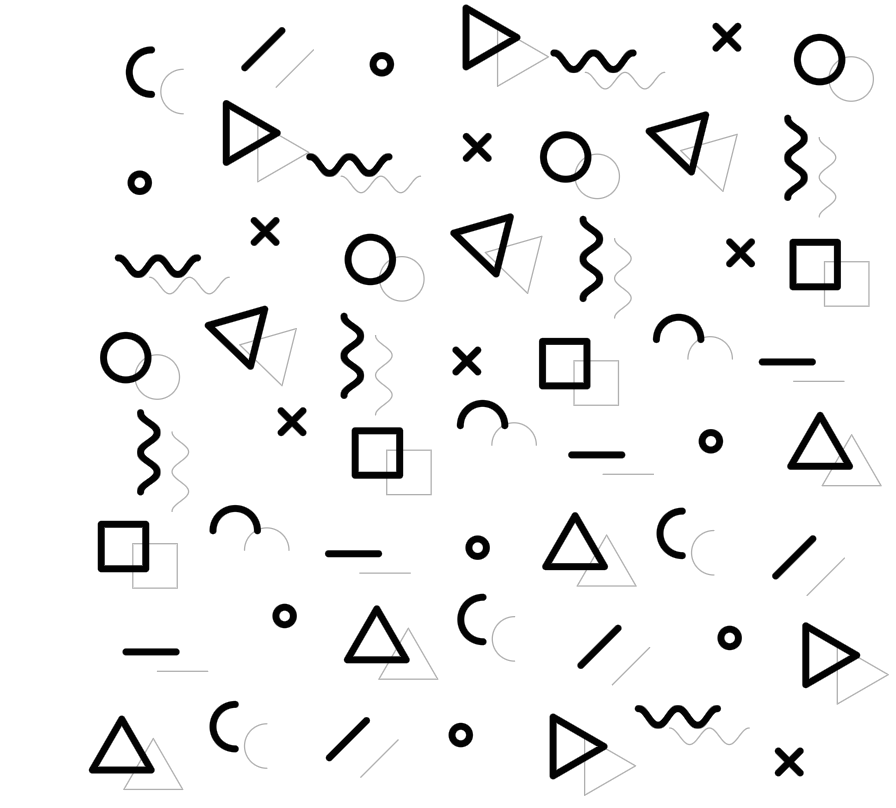
Reproduce this pattern procedurally as a WebGL 1 fragment shader.

```glsl
precision highp float;
// Scattered line-art shapes on white, each large one with a thin grey echo.
// A jittered grid picks one of fifteen shape slots per cell; every shape is
// an unsigned distance to its centre line, which is then stroked.
uniform vec2 u_resolution;

const vec3 PAPER = vec3(1.0);
const vec3 INK = vec3(0.01);
const vec3 ECHO = vec3(0.69);

// All lengths are fractions of the canvas height.
const vec2 GRID_ORIGIN = vec2(0.125, 0.02);
const vec2 GRID_COUNT = vec2(7.0, 8.0);
const vec2 CELL_SIZE = vec2(0.137, 0.12);
const vec2 ECHO_OFFSET = vec2(0.039, -0.024);
const float INK_HALF_WIDTH = 0.0043;
const float ECHO_HALF_WIDTH = 0.0008;
const float RADIUS = 0.0275;
const float FIRST_SMALL_KIND = 11.0;
const float FAR = 1.0;
const float TAU = 6.2831853;

vec2 hash2(vec2 p) {
  vec2 q = vec2(dot(p, vec2(127.1, 311.7)), dot(p, vec2(269.5, 183.3)));
  return fract(sin(q) * 43758.545);
}

vec2 quarterTurn(vec2 p) {
  return vec2(p.y, -p.x);
}

float segment(vec2 p, vec2 a, vec2 b) {
  vec2 ab = b - a;
  return length(p - a - ab * clamp(dot(p - a, ab) / dot(ab, ab), 0.0, 1.0));
}

float ring(vec2 p, float radius) {
  return abs(length(p) - radius);
}

float squareOutline(vec2 p, float halfSide) {
  vec2 q = abs(p) - halfSide;
  return abs(length(max(q, 0.0)) + min(max(q.x, q.y), 0.0));
}

float triangleOutline(vec2 p, float radius, float angle) {
  float d = FAR;
  for (int i = 0; i < 3; i++) {
    float a = angle + float(i) * TAU / 3.0;
    float b = a + TAU / 3.0;
    d = min(d, segment(p, radius * vec2(cos(a), sin(a)), radius * vec2(cos(b), sin(b))));
  }
  return d;
}

// Upper half of a ring
float arch(vec2 p, float radius) {
  return p.y > 0.0 ? ring(p, radius) : length(vec2(abs(p.x) - radius, p.y));
}

// Two cosine periods, starting and ending on a crest
float wave(vec2 p, float period, float amplitude) {
  float k = TAU / period;
  float x = clamp(p.x, -period, period);
  float slope = amplitude * k * sin(k * x);
  float rise = (p.y - amplitude * cos(k * x)) / sqrt(1.0 + slope * slope);
  return length(vec2(p.x - x, rise));
}

float shapeDistance(vec2 p, float kind) {
  if (kind < 0.5) return ring(p, RADIUS);
  if (kind < 1.5) return squareOutline(p, RADIUS);
  if (kind < 2.5) return triangleOutline(p, 0.042, radians(90.0));
  if (kind < 3.5) return triangleOutline(p, 0.042, 0.0);
  if (kind < 4.5) return triangleOutline(p, 0.042, radians(46.0));
  if (kind < 5.5) return arch(p, RADIUS);
  if (kind < 6.5) return arch(quarterTurn(p), RADIUS);
  if (kind < 7.5) return wave(p, 0.049, 0.0102);
  if (kind < 8.5) return wave(quarterTurn(p), 0.049, 0.0102);
  if (kind < 9.5) return segment(p, vec2(-0.031, 0.0), vec2(0.031, 0.0));
  if (kind < 10.5) return segment(p, vec2(-0.023), vec2(0.023));
  if (kind < 12.5) return segment(abs(p), vec2(0.0), vec2(0.0135));
  return ring(p, 0.0108);
}

float stroke(float d, float halfWidth, float pixel) {
  return clamp((halfWidth - d) / pixel + 0.5, 0.0, 1.0);
}

// Nearest distances to the ink (x) and to its echo (y) of one cell
vec2 cellDistances(vec2 p, vec2 cell) {
  float kind = mod(4.0 * cell.x + 7.0 * cell.y + 2.0, 15.0);
  bool isSmall = kind > FIRST_SMALL_KIND - 0.5;
  vec2 stagger = 0.12 * (2.0 * mod(cell.yx, 2.0) - 1.0);
  vec2 jitter = (hash2(cell) - 0.5) * (isSmall ? vec2(0.4) : vec2(0.1, 0.16));
  vec2 q = p - GRID_ORIGIN - (cell + 0.5 + stagger + jitter) * CELL_SIZE;
  if (isSmall) return vec2(shapeDistance(q, kind), FAR);
  q += 0.5 * ECHO_OFFSET;
  return vec2(shapeDistance(q, kind), shapeDistance(q - ECHO_OFFSET, kind));
}

void main() {
  float pixel = 1.0 / u_resolution.y;
  vec2 p = gl_FragCoord.xy * pixel;
  vec2 home = floor((p - GRID_ORIGIN) / CELL_SIZE);

  // Shapes may reach into the neighbouring cells
  vec2 nearest = vec2(FAR);
  for (int j = -1; j <= 1; j++) {
    for (int i = -1; i <= 1; i++) {
      vec2 cell = home + vec2(float(i), float(j));
      bool inside = all(greaterThanEqual(cell, vec2(0.0))) && all(lessThan(cell, GRID_COUNT));
      if (inside) nearest = min(nearest, cellDistances(p, cell));
    }
  }

  vec3 color = mix(PAPER, ECHO, stroke(nearest.y, ECHO_HALF_WIDTH, pixel));
  color = mix(color, INK, stroke(nearest.x, INK_HALF_WIDTH, pixel * 1.2));
  gl_FragColor = vec4(color, 1.0);
}
```
